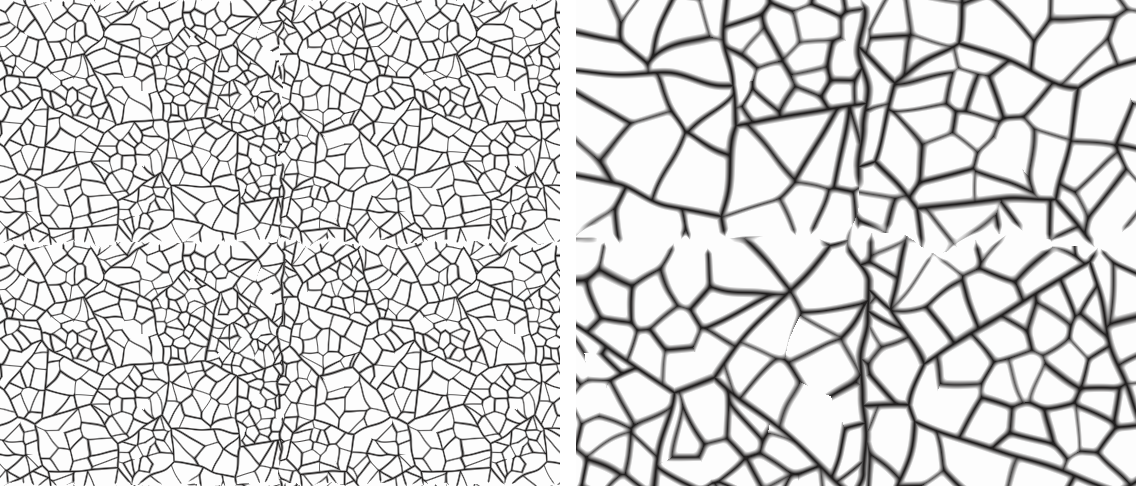
Left: the whole. Right: its middle third, enlarged.
Write a Shadertoy shader that draws this pattern.

```glsl
// Black crackle network on white: curved main cracks split into fine, uneven cells.

const vec3  PAPER       = vec3(0.992);
const vec3  INK         = vec3(0.130, 0.122, 0.122);
const float HALF_WIDTH  = 0.0018;             // lengths in canvas heights
const float SOFTNESS    = 0.0016;
const float THINNING    = 0.0012;             // how much single cracks may thin out
const float ROUNDING    = 0.0022;             // fillet where cracks meet
const float BLOCK_SIZE  = 0.125;              // spacing of the main cracks
const vec2  CELL_RANGE  = vec2(0.021, 0.036); // smallest and largest fine cells
const float MAX_STRETCH = 1.35;
const float JITTER      = 0.92;
const float OPEN_SHARE  = 0.06;               // share of missing cracks
const float WARP_SCALE  = 28.0;
const float WARP_AMOUNT = 0.009;
const vec2  TILE        = vec2(0.767, 0.5);   // repeat of the sheet
const vec2  SEAM        = vec2(0.577, 0.5);
const float SEAM_WOBBLE = 0.016;
const float SEAM_GAP    = 0.007;

vec2 hash2(vec2 p) {
    vec3 q = fract(p.xyx * vec3(0.1031, 0.1030, 0.0973));
    q += dot(q, q.yzx + 33.33);
    return fract((q.xx + q.yz) * q.zy);
}

vec2 noise2(vec2 p) {
    vec2 i = floor(p), f = fract(p);
    f = f * f * (3.0 - 2.0 * f);
    return mix(mix(hash2(i), hash2(i + vec2(1, 0)), f.x),
               mix(hash2(i + vec2(0, 1)), hash2(i + vec2(1, 1)), f.x), f.y);
}

float smoothMin(float a, float b) {
    float h = max(ROUNDING - abs(a - b), 0.0) / ROUNDING;
    return min(a, b) - 0.25 * h * h * ROUNDING;
}

// Signed distance from p to the line halfway between two seeds
float bisector(vec2 p, vec2 a, vec2 b) {
    return dot(0.5 * (a + b) - p, normalize(b - a));
}

vec2 blockSeed(vec2 id) {
    return (id + 0.5 + JITTER * (hash2(id + 71.0) - 0.5)) * BLOCK_SIZE;
}

vec2 blockAt(vec2 p) {
    vec2 home = floor(p / BLOCK_SIZE), best = home;
    float nearest = 1e9;
    for (int k = 0; k < 9; k++) {
        vec2 id = home + vec2(k % 3 - 1, k / 3 - 1);
        vec2 d = blockSeed(id) - p;
        if (dot(d, d) < nearest) { nearest = dot(d, d); best = id; }
    }
    return best;
}

float blockEdge(vec2 p, vec2 block) {
    float d = 1.0;
    for (int k = 0; k < 25; k++) {
        vec2 id = block + vec2(k % 5 - 2, k / 5 - 2);
        if (id != block) d = min(d, bisector(p, blockSeed(block), blockSeed(id)));
    }
    return d;
}

// Fine cells; every block has its own direction, size and stretch
float crackDistance(vec2 p) {
    vec2 block = blockAt(p);
    vec2 shape = hash2(block + 13.0);
    float angle = 6.2832 * shape.x;
    float size = mix(CELL_RANGE.x, CELL_RANGE.y, shape.y);
    float stretch = mix(1.0, MAX_STRETCH, hash2(block + 47.0).x);
    mat2 frame = mat2(cos(angle), sin(angle), -sin(angle), cos(angle))
               * mat2(size * stretch, 0.0, 0.0, size / stretch);
    vec2 home = floor(inverse(frame) * p);
    vec2 salt = block * 17.0 + 200.0;

    // Keep only the seeds that lie in this block
    vec2 seeds[25];
    bool inside[25];
    int own = -1;
    float nearest = 1e9;
    for (int k = 0; k < 25; k++) {
        vec2 id = home + vec2(k % 5 - 2, k / 5 - 2);
        seeds[k] = frame * (id + 0.5 + JITTER * (hash2(id + salt) - 0.5));
        inside[k] = blockAt(seeds[k]) == block;
        float d = distance(seeds[k], p);
        if (inside[k] && d < nearest) { nearest = d; own = k; }
    }

    float d = blockEdge(p, block);
    if (own < 0) return d;
    vec2 ownId = home + vec2(own % 5 - 2, own / 5 - 2);
    for (int k = 0; k < 25; k++) {
        if (k == own || !inside[k]) continue;
        vec2 id = home + vec2(k % 5 - 2, k / 5 - 2);
        vec2 trait = hash2(id + ownId + salt + 5.0);
        if (trait.x < OPEN_SHARE) continue;
        d = smoothMin(d, bisector(p, seeds[own], seeds[k]) + THINNING * trait.y * trait.y);
    }
    return d;
}

void mainImage(out vec4 fragColor, in vec2 fragCoord) {
    vec2 p = fragCoord / iResolution.y;

    // Repeat the sheet along ragged seams
    vec2 wobble = SEAM_WOBBLE * (vec2(noise2(vec2(p.y * 38.0, 3.0)).x,
                                      noise2(vec2(p.x * 38.0, 9.0)).y) - 0.5);
    vec2 sheet = (p - SEAM + wobble) / TILE;
    vec2 local = p - floor(sheet) * TILE;
    vec2 toSeam = abs(sheet - round(sheet)) * TILE;

    vec2 warp = noise2(local * WARP_SCALE) - 0.5;
    float d = crackDistance(local + WARP_AMOUNT * warp);

    // Level seams break the cracks open, upright seams are a broken crack
    float breaks = noise2(p * 40.0 + 60.0).x;
    d += 0.005 * breaks * (1.0 - smoothstep(0.0, SEAM_GAP, toSeam.y));
    d = min(d, 0.85 * toSeam.x + 0.004 * smoothstep(0.55, 0.75, breaks));

    float soft = max(SOFTNESS, 0.7 / iResolution.y);
    float ink = clamp((HALF_WIDTH + soft - d) / (2.0 * soft), 0.0, 1.0);
    fragColor = vec4(mix(PAPER, INK, ink), 1.0);
}
```
